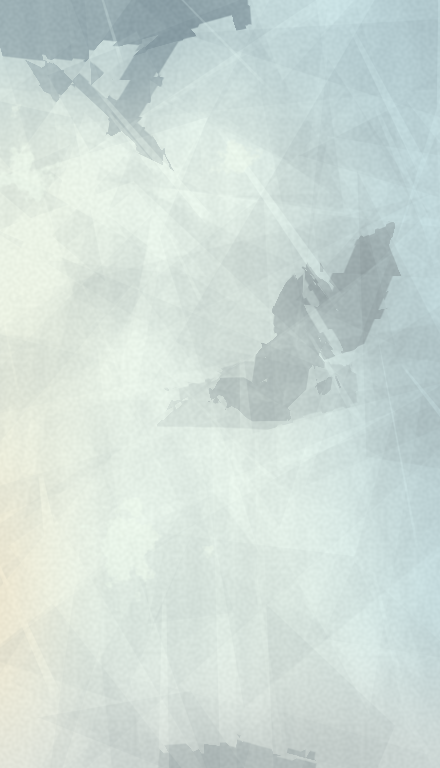
Write a Shadertoy shader that draws this background.

```glsl
// Pale misty backdrop of overlapping translucent shards, slate shadows and worn white patches.
#define SHARDS 120
#define STREAKS 26
#define SHARD_SIZE 0.08
#define REFRACTION 0.016
#define FACET_CONTRAST 0.2
#define VEIL_OPACITY 0.3
#define GRAIN 0.03
#define MINT vec3(0.872, 0.92, 0.89)
#define CREAM vec3(0.895, 0.855, 0.765)
#define BLUE vec3(0.745, 0.845, 0.865)
#define SLATE vec3(0.545, 0.595, 0.605)

vec4 hash4(float n) {
    vec4 h = fract(n * vec4(0.1031, 0.1030, 0.0973, 0.1099) + 0.17);
    h += dot(h, h.wzxy + 33.33);
    return fract((h.xxyz + h.yzzw) * h.zywx);
}

vec2 gradientAt(vec2 cell) {
    float angle = 6.2832 * hash4(dot(cell, vec2(1.0, 57.0)) + 311.0).x;
    return vec2(cos(angle), sin(angle));
}

float gradientNoise(vec2 p) {
    vec2 i = floor(p), f = fract(p), e = vec2(0.0, 1.0);
    vec2 u = f * f * f * (f * (f * 6.0 - 15.0) + 10.0);
    float low = mix(dot(gradientAt(i), f), dot(gradientAt(i + e.yx), f - e.yx), u.x);
    float high = mix(dot(gradientAt(i + e), f - e), dot(gradientAt(i + 1.0), f - 1.0), u.x);
    return mix(low, high, u.y);
}

float fbm(vec2 p) {
    float sum = 0.0, gain = 0.6;
    for (int i = 0; i < 4; i++, gain *= 0.55) {
        sum += gain * gradientNoise(p);
        p = mat2(1.6, 1.2, -1.2, 1.6) * p + 7.3;
    }
    return sum;
}

float blob(vec2 p, vec2 centre, vec2 radius) {
    vec2 d = (p - centre) / radius;
    return exp(-dot(d, d));
}

mat2 rotation(float a) { return mat2(cos(a), -sin(a), sin(a), cos(a)); }

// Crisp six-sided plate.
float plate(vec2 p, vec2 centre, vec2 size, float turn) {
    vec2 q = abs(rotation(turn) * (p - centre));
    float d = max(q.x - size.x, q.y + 0.45 * q.x * size.y / size.x - size.y);
    return smoothstep(0.0015, -0.0015, d);
}

// Irregular triangle, stretched along a mostly upright axis.
float shard(vec2 p, vec4 shape, float blur) {
    float d = -1.0;
    p = rotation(2.6 * (shape.x - 0.5)) * p * sign(fract(shape.x * 17.0) - 0.5);
    p.y *= mix(0.3, 1.0, shape.y);
    for (int k = 0; k < 3; k++) {
        float angle = 2.0944 * float(k) + 1.1 * (fract(shape.z * float(3 * k + 5)) - 0.5);
        d = max(d, dot(p, vec2(cos(angle), sin(angle))));
    }
    return smoothstep(blur, -blur, d - SHARD_SIZE * mix(0.25, 1.1, shape.w));
}

// Smooth colour wash: cream left, mint middle, blue right and top.
vec3 wash(vec2 p) {
    vec3 c = mix(MINT, BLUE, 0.85 * smoothstep(0.3, 0.6, p.x + 0.12 * (p.y - 0.5)));
    c = mix(c, BLUE, 0.6 * smoothstep(0.75, 1.0, p.y));
    c = mix(c, vec3(0.815, 0.84, 0.825), 0.7 * smoothstep(0.22, 0.0, p.y));
    c = mix(c, CREAM, 0.9 * blob(p, vec2(-0.02, 0.25), vec2(0.09, 0.23)));
    return mix(c, vec3(0.89, 0.91, 0.85), 0.6 * blob(p, vec2(0.02, 0.55), vec2(0.14, 0.33)));
}

// Soft density that darkens the shards lying within it.
float gloom(vec2 p) {
    float s = blob(p, vec2(0.45, 0.6), vec2(0.1, 0.11)) + blob(p, vec2(0.15, 0.97), vec2(0.17, 0.09));
    s += 0.7 * blob(p, vec2(0.57, 0.99), vec2(0.08)) + 0.8 * blob(p, vec2(0.3, 0.0), vec2(0.19, 0.06));
    return s + 0.4 * blob(p, vec2(0.54, 0.42), vec2(0.09, 0.18));
}

// Solid slate pieces with one pale slit.
float slate(vec2 p) {
    float s = 0.62 * plate(p, vec2(0.397, 0.58), vec2(0.036, 0.105), -0.15);
    s = max(s, 0.6 * plate(p, vec2(0.48, 0.645), vec2(0.044, 0.1), -0.4));
    s = max(s, 0.65 * plate(p, vec2(0.335, 0.505), vec2(0.05, 0.03), -0.25));
    s = max(s, 0.25 * plate(p, vec2(0.35, 0.51), vec2(0.13, 0.045), 0.12));
    s = max(s, 0.75 * plate(p, vec2(0.15, 1.0), vec2(0.15, 0.065), 0.08));
    s = max(s, 0.55 * plate(p, vec2(0.165, 0.915), vec2(0.018, 0.1), -0.55));
    s = max(s, 0.5 * plate(p, vec2(0.12, 0.875), vec2(0.014, 0.11), 0.85));
    s = max(s, 0.4 * plate(p, vec2(0.3, 0.0), vec2(0.12, 0.045), -0.1));
    return s * (1.0 - 0.75 * plate(p, vec2(0.425, 0.63), vec2(0.006, 0.11), 0.54));
}

void mainImage(out vec4 fragColor, in vec2 fragCoord) {
    vec2 p = fragCoord / iResolution.y, shift = vec2(0.0);
    float width = iResolution.x / iResolution.y, blur = max(0.7 / iResolution.y, 0.001);
    // Each shard shifts the slate, tints its area and may veil it.
    float facets = 0.0, clear = 1.0, rays = 0.0;
    for (int i = 0; i < SHARDS; i++) {
        vec4 place = hash4(float(i) + 1.0), shape = hash4(float(i) + 201.0);
        vec2 centre = place.xy * vec2(width, 1.0);
        float cover = shard(p - centre, shape, blur);
        shift += cover * REFRACTION * (vec2(place.w, shape.w) * 2.0 - 1.0);
        facets += cover * (FACET_CONTRAST * (place.z - 0.52) + 0.17 * gloom(centre) * shape.y);
        clear *= 1.0 - cover * VEIL_OPACITY * place.w * place.w;
    }
    // Thin tapered rays, mostly falling to the right.
    for (int i = 0; i < STREAKS; i++) {
        vec4 h = hash4(float(i) + 401.0), g = hash4(float(i) + 501.0);
        vec2 q = rotation(mix(-0.1, 0.8, g.x)) * (p - h.xy * vec2(width, 1.0));
        float reach = mix(0.05, 0.17, h.z), thick = mix(0.001, 0.006, h.w) * (1.0 - 0.6 * q.y / reach);
        rays += smoothstep(blur, -blur, abs(q.x) - thick) * smoothstep(reach, reach * 0.6, abs(q.y)) * mix(0.1, 0.4, g.y);
    }
    float calm = blob(p, vec2(0.18, 0.42), vec2(0.25, 0.27));
    float shade = slate(p + clamp(shift, -0.025, 0.025)) * max(clear, 0.65) + 0.22 * gloom(p);
    shade += facets * (1.0 - 0.75 * calm) + 0.06 * gradientNoise(p * vec2(45.0, 4.0)) + 0.06 * fbm(p * 7.0);
    shade -= min(rays, 0.4) * (0.25 + 0.75 * clamp(shade, 0.0, 1.0));
    vec3 ground = SLATE + vec3(-0.02, 0.01, 0.03) * smoothstep(0.7, 0.95, p.y);
    vec3 color = mix(wash(p), ground, clamp(shade, -0.12, 1.0));
    // Ragged worn patches and fine mottling.
    float worn = blob(p, vec2(0.165, 0.29), vec2(0.05, 0.075)) + 0.8 * blob(p, vec2(0.31, 0.79), vec2(0.045, 0.035));
    worn += 0.75 * blob(p, vec2(0.03, 0.78), vec2(0.05, 0.07)) + 0.6 * blob(p, vec2(0.27, 0.285), vec2(0.03, 0.015));
    worn = smoothstep(0.5, 0.72, worn + 0.9 * fbm(p * 32.0));
    color = mix(color, vec3(0.93, 0.975, 0.925), 0.6 * worn) + GRAIN * gradientNoise(p * 190.0);
    fragColor = vec4(clamp(color, 0.0, 1.0), 1.0);
}
```
